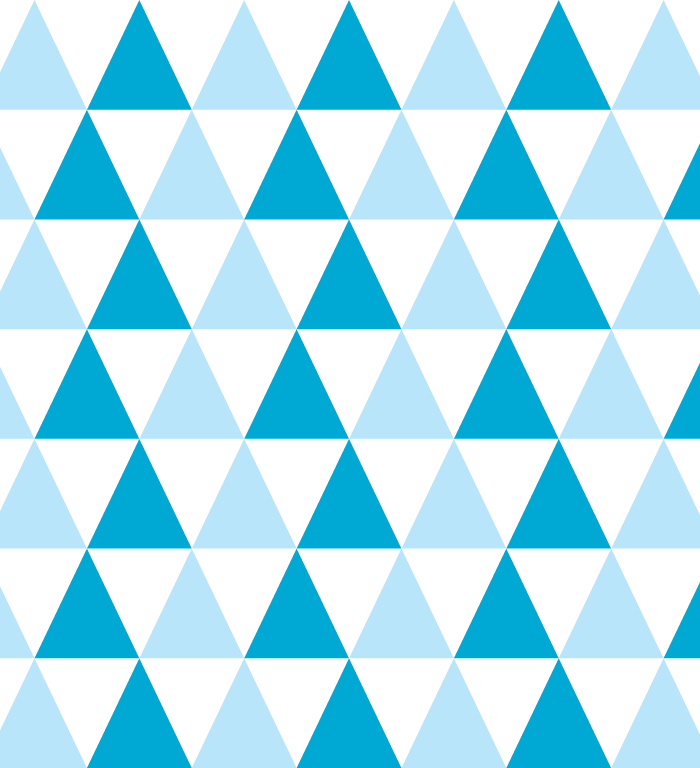
A Shadertoy shader for this pattern:

```glsl
// Seven rows of upright triangles on white, alternating pale and deep blue.
// Each row is a repeated cell, and odd rows shift by half a triangle.
// Edges are smoothed by averaging a 4 x 4 grid of samples in each pixel.

// Colour at a point, with x and y in canvas heights and y measured downward
vec3 triangleColor(vec2 point) {
    vec2 cell = vec2((point.x - 0.0449) / 0.13652, point.y * 7.0);
    float row = floor(cell.y);
    cell.x += 0.5 * mod(row, 2.0);

    // The nearest apex sits on a whole number; sides widen toward the base
    float column = floor(cell.x + 0.5);
    bool inside = abs(cell.x - column) < 0.5 * fract(cell.y);

    vec3 paleBlue = vec3(0.72, 0.90, 0.98);
    vec3 deepBlue = vec3(0.0, 0.66, 0.83);
    vec3 fill = mix(paleBlue, deepBlue, mod(column, 2.0));
    return inside ? fill : vec3(1.0);
}

void mainImage(out vec4 fragColor, in vec2 fragCoord) {
    vec3 sum = vec3(0.0);
    for (int j = 0; j < 4; j++) {
        for (int i = 0; i < 4; i++) {
            vec2 offset = (vec2(i, j) + 0.5) / 4.0 - 0.5;
            vec2 point = (fragCoord + offset) / iResolution.y;
            sum += triangleColor(vec2(point.x, 1.0 - point.y));
        }
    }
    fragColor = vec4(sum / 16.0, 1.0);
}
```
